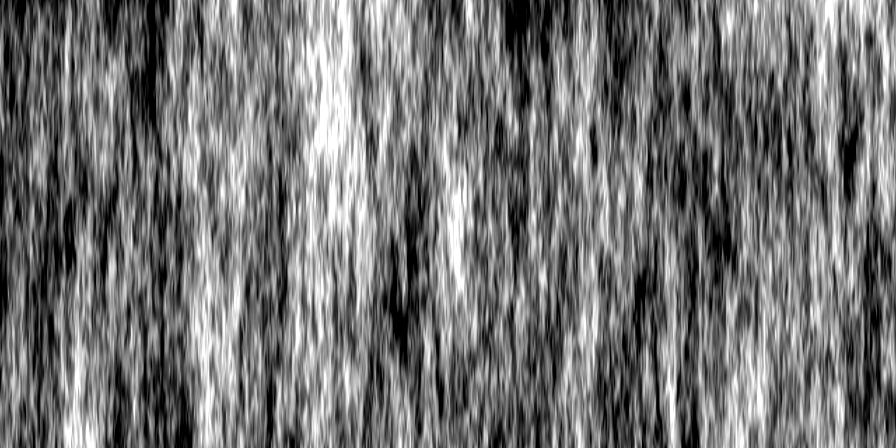
Reproduce this texture procedurally as a Shadertoy shader.

```glsl
// Vertical grey fibres: layered streak noise with broad light and dark bands at the top.

float hash(vec2 p) {
    vec3 q = fract(vec3(p.xyx) * 0.1031);
    q += dot(q, q.yzx + 33.33);
    return fract((q.x + q.y) * q.z);
}

// One strand: smooth noise along y, offset so that strands do not line up
float strand(float column, float y, float seed) {
    y += 17.0 * hash(vec2(column, seed + 5.0));
    float cell = floor(y);
    float blend = smoothstep(0.0, 1.0, y - cell);
    vec2 id = vec2(column + 61.0 * seed, cell + 13.0 * seed);
    return mix(hash(id), hash(id + vec2(0.0, 1.0)), blend);
}

// Neighbouring strands blended sideways
float streaks(vec2 p, float seed) {
    float column = floor(p.x);
    float blend = smoothstep(0.0, 1.0, p.x - column);
    return mix(strand(column, p.y, seed), strand(column + 1.0, p.y, seed), blend);
}

void mainImage(out vec4 fragColor, in vec2 fragCoord) {
    vec2 uv = fragCoord / iResolution.y;

    // Octaves from broad bands to hair-thin fibres, strongest in the thin ones
    float fibres = 0.0;
    float frequency = 10.0;
    for (int i = 0; i < 6; i++) {
        float octave = float(i);
        float weight = 0.84 - 0.04 * (octave - 3.2) * (octave - 3.2);
        float sway = 0.12 * sin(uv.y * frequency * 0.3 + uv.x * 5.0 + octave * 2.1);
        vec2 p = vec2(uv.x * frequency + sway, uv.y * frequency / 9.0);
        fibres += weight * (streaks(p + 20.0, octave + 1.0) - 0.5);
        frequency *= 2.0;
    }

    // Wide bands that fade downward from the top edge
    float bands = cos(5.8 * (uv.x - 0.68)) + 0.6 * cos(22.0 * (uv.x - 0.18));
    float fade = exp(-6.0 * (1.0 - uv.y));

    float grey = 0.455 + 0.62 * fibres + 0.27 * bands * fade;
    fragColor = vec4(vec3(clamp(grey, 0.0, 1.0)), 1.0);
}
```
